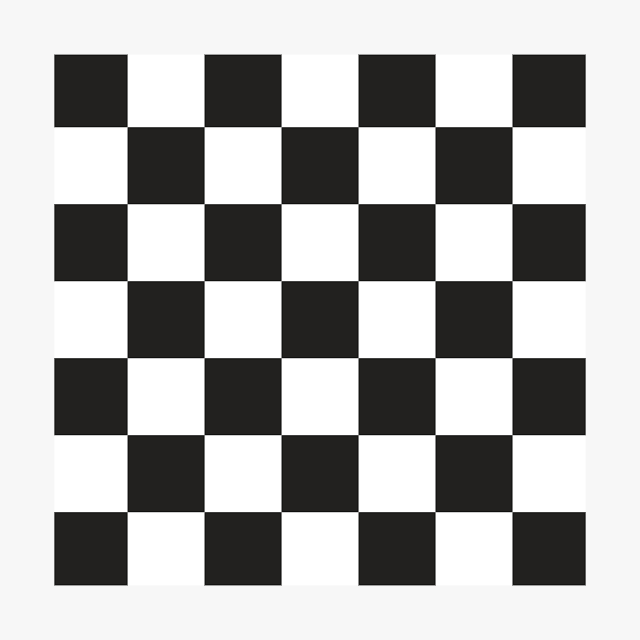
A three.js fragment shader for this pattern:

```glsl
// A seven by seven checkerboard on a pale margin, its outer cells slightly cropped.
// A signed distance to the dark squares, clipped by the board's box,
// gives both their fill and a thin, darker rim along each edge.

varying vec2 vUv;

const vec2 BOARD_MIN = vec2(0.0850, 0.0853);
const vec2 BOARD_MAX = vec2(0.9150, 0.9147);
const vec2 GRID_ORIGIN = vec2(0.1993, 0.1996); // first inner crossing
const float CELL_SIZE = 0.1203;
const float RIM_WIDTH = 0.0017;
const float SOFTNESS = 0.0009; // half width of the edge blend

const vec3 MARGIN_COLOR = vec3(0.969);
const vec3 LIGHT_COLOR = vec3(1.0);
const vec3 DARK_COLOR = vec3(0.133, 0.130, 0.120);
const vec3 RIM_COLOR = vec3(0.050, 0.050, 0.045);

float softStep(float edge, float d) {
  return smoothstep(edge - SOFTNESS, edge + SOFTNESS, d);
}

// Distance to the board's outline, positive inside
float boardDistance(vec2 p) {
  vec2 inset = min(p - BOARD_MIN, BOARD_MAX - p);
  return min(inset.x, inset.y);
}

// Distance to the nearest cell edge, positive in dark cells
float checkerDistance(vec2 p) {
  vec2 grid = (p - GRID_ORIGIN) / CELL_SIZE;
  vec2 cell = floor(grid);
  vec2 toEdge = 0.5 - abs(fract(grid) - 0.5);
  float parity = mod(cell.x + cell.y, 2.0);
  float side = parity < 0.5 ? 1.0 : -1.0;
  return side * min(toEdge.x, toEdge.y) * CELL_SIZE;
}

void main() {
  float board = boardDistance(vUv);
  float dark = min(checkerDistance(vUv), board);

  // Margin and light board
  vec3 color = mix(MARGIN_COLOR, LIGHT_COLOR, softStep(0.0, board));

  // Dark squares with their rims
  vec3 ink = mix(RIM_COLOR, DARK_COLOR, softStep(RIM_WIDTH, dark));
  color = mix(color, ink, softStep(0.0, dark));

  gl_FragColor = vec4(color, 1.0);
}
```
